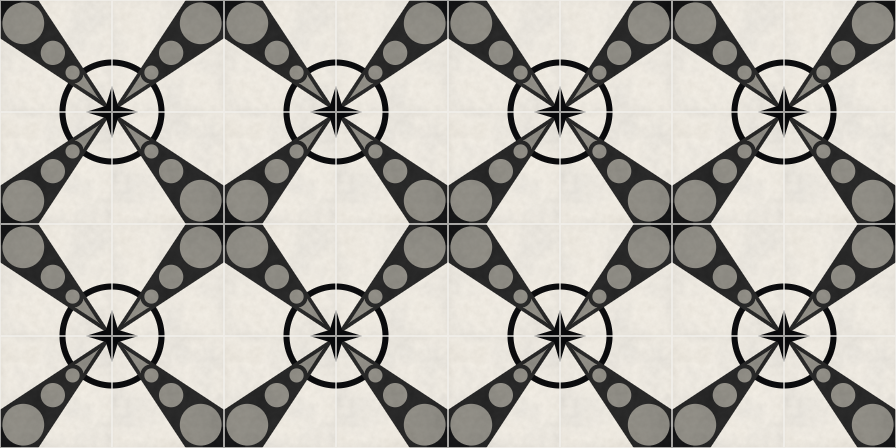
Write a Shadertoy shader that draws this pattern.

```glsl
// Cement tiles, four motifs across and two down: each 2x2 block of tiles holds a
// four-point star in a ring, with four dark rays of growing discs to its corners.
// One mirrored quadrant is drawn with distance functions, then worn with noise.

const vec3 CREAM = vec3(0.925, 0.908, 0.875);
const vec3 GREY = vec3(0.56, 0.55, 0.52);
const vec3 CHARCOAL = vec3(0.155, 0.155, 0.155);
const vec3 BLACK = vec3(0.045, 0.047, 0.055);
const vec3 GROUT = vec3(0.955, 0.95, 0.935);

const float TILES_DOWN = 4.0;
const float RAY_HALF_ANGLE = 0.203;

vec2 hashGradient(vec2 cell) {
    vec3 h = fract(cell.xyx * vec3(0.1031, 0.1030, 0.0973));
    h += dot(h, h.yzx + 33.33);
    float angle = 6.28318 * fract((h.x + h.y) * h.z);
    return vec2(cos(angle), sin(angle));
}

float gradientNoise(vec2 p) {
    vec2 i = floor(p), f = fract(p);
    vec2 u = f * f * f * (f * (f * 6.0 - 15.0) + 10.0);
    vec2 e = vec2(1.0, 0.0);
    float low = mix(dot(hashGradient(i), f),
                    dot(hashGradient(i + e.xy), f - e.xy), u.x);
    float high = mix(dot(hashGradient(i + e.yx), f - e.yx),
                     dot(hashGradient(i + e.xx), f - e.xx), u.x);
    return mix(low, high, u.y);
}

float fbm(vec2 p) {
    float sum = 0.0, amplitude = 0.6;
    for (int i = 0; i < 4; i++) {
        sum += amplitude * gradientNoise(p);
        p = mat2(1.6, 1.2, -1.2, 1.6) * p + 5.7;
        amplitude *= 0.55;
    }
    return sum;
}

float coverage(float dist, float pixel) {
    return clamp(0.5 - dist / pixel, 0.0, 1.0);
}

// Wedge opening along +x; p.y is the distance from its axis.
float wedge(vec2 p, float apex, float halfAngle) {
    return p.y * cos(halfAngle) - (p.x - apex) * sin(halfAngle);
}

float star(vec2 q, float reach, float waist) {
    vec2 m = vec2(max(q.x, q.y), min(q.x, q.y));
    return dot(m - vec2(reach, 0.0), normalize(vec2(waist, reach - waist)));
}

// Three discs on the diagonal, growing geometrically toward the corner.
float discs(vec2 q) {
    float dist = 1e3, center = 0.352, radius = 0.063;
    for (int i = 0; i < 3; i++) {
        dist = min(dist, length(q - center) - radius);
        center *= 1.5;
        radius *= 1.72;
    }
    return dist;
}

// Small grey spike toward the star, hollowed around the first disc.
float spike(vec2 q, vec2 diagonal) {
    float body = max(wedge(diagonal, 0.17, 0.21), diagonal.x - 0.43);
    return max(body, 0.1 - length(q - 0.352));
}

vec3 drawMotif(vec2 q, float pixel) {
    vec2 diagonal = vec2(q.x + q.y, abs(q.x - q.y)) * 0.70711;
    float ring = abs(length(q) - 0.442) - 0.027;

    vec3 color = mix(CREAM, BLACK, coverage(ring, pixel));
    float ray = coverage(wedge(diagonal, 0.0, RAY_HALF_ANGLE), pixel);
    float corner = coverage(length(q - 1.0) - 0.19, pixel);
    color = mix(color, mix(CHARCOAL, BLACK, 0.6 * corner), ray);

    float inlay = min(discs(q), spike(q, diagonal));
    color = mix(color, GREY, coverage(inlay, pixel));
    return mix(color, BLACK, coverage(star(q, 0.235, 0.055), pixel));
}

// Cloudy stains, fine grain and slightly dull tile edges.
vec3 weather(vec3 color, vec2 p, float edge) {
    float stains = fbm(p * 2.6);
    float grain = fbm(p * 17.0 + 31.0);
    float light = smoothstep(0.3, 0.8, color.g);
    float shade = 0.055 * stains + 0.035 * grain;
    shade -= 0.04 * smoothstep(0.12, 0.5, stains);
    shade -= 0.025 * exp(-edge * 28.0);
    color += shade * mix(0.6, 1.0, light);
    return color + vec3(0.006, 0.0, -0.01) * stains * light;
}

void mainImage(out vec4 fragColor, in vec2 fragCoord) {
    float pixel = TILES_DOWN / iResolution.y;
    vec2 uv = fragCoord * pixel;

    // Star-centred block, mirrored into one tile.
    vec2 block = mod(uv, 2.0) - 1.0;
    vec2 quadrant = step(0.0, block);
    vec2 q = abs(block);
    vec2 seam = min(q, 1.0 - q);
    float edge = min(seam.x, seam.y);

    vec3 color = drawMotif(q, pixel);
    color = weather(color, block + quadrant * vec2(7.3, 11.9) + 20.0, edge);
    color = mix(color, GROUT, 0.9 * coverage(edge - 0.0065, pixel));

    fragColor = vec4(clamp(color, 0.0, 1.0), 1.0);
}
```
